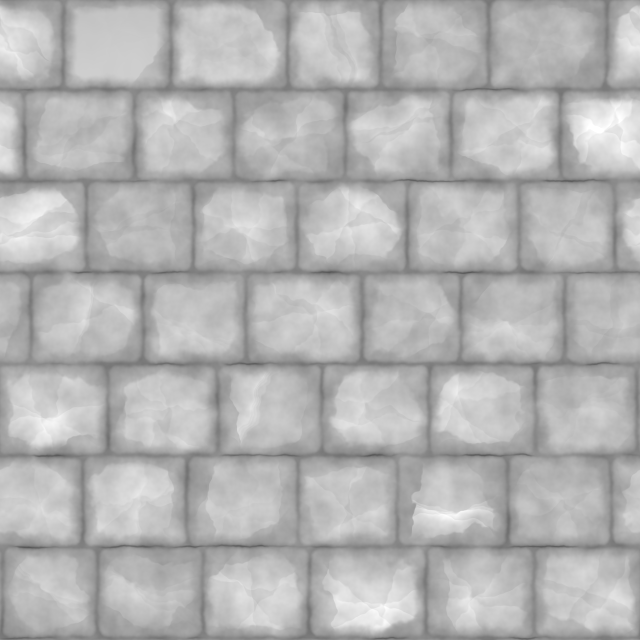
This texture map is drawn by a three.js fragment shader. Its source:

```glsl
// Grey worn stone blocks in seven staggered courses of six, with soft dark joints.
#define ROWS 7.0
#define COLS 6.0
#define COURSE_LIFT 0.003
#define JOINT_JITTER 0.13
#define JOINT_WIDTH 0.0042
#define JOINT_DARK 0.095
#define RIM_TONE 0.645
#define FACE_LIFT 0.08
#define GLOW 0.17
#define MOTTLE 0.085
#define FLAT_SHARE 0.06
#define TAU 6.2831853

varying vec2 vUv;

float hash(vec2 p) {
  vec3 a = fract(p.xyx * vec3(0.1031, 0.1030, 0.0973));
  a += dot(a, a.yzx + 33.33);
  return fract((a.x + a.y) * a.z);
}

vec2 heading(float angle) { return vec2(cos(angle), sin(angle)); }

// Gradient noise that wraps after n cells.
float corner(vec2 cell, vec2 offset, vec2 f, float n, float seed) {
  return dot(heading(TAU * hash(mod(cell + offset, n) + seed)), f - offset);
}

float noise(vec2 p, float n, float seed) {
  vec2 i = floor(p), f = fract(p);
  vec2 u = f * f * f * (f * (f * 6.0 - 15.0) + 10.0);
  float low = mix(corner(i, vec2(0, 0), f, n, seed), corner(i, vec2(1, 0), f, n, seed), u.x);
  float high = mix(corner(i, vec2(0, 1), f, n, seed), corner(i, vec2(1, 1), f, n, seed), u.x);
  return mix(low, high, u.y);
}

float fbm(vec2 p, float n, float seed) {
  float sum = 0.0, amp = 1.0;
  for (int k = 0; k < 4; k++) {
    sum += amp * noise(p * n, n, seed);
    n *= 2.0;
    amp *= 0.5;
  }
  return sum;
}

// Sideways start of each course, in block widths, from the bottom up.
float courseShift(float row) {
  vec4 k = vec4(0, 1, 2, 3);
  vec4 lower = vec4(0.965, 0.734, 0.021, 0.352);
  vec4 upper = vec4(0.81, 0.223, 0.635, 0.0);
  return dot(lower, 1.0 - step(0.5, abs(k - row))) + dot(upper, 1.0 - step(0.5, abs(k + 4.0 - row)));
}

float joint(float col, float row) {
  return col + JOINT_JITTER * (hash(vec2(mod(col, COLS) + 3.0, row + 41.0)) - 0.5);
}

void main() {
  vec2 p = vUv;
  vec2 rough = vec2(fbm(p, 30.0, 11.0), fbm(p, 30.0, 57.0));
  vec2 bend = vec2(fbm(p, 15.0, 83.0), fbm(p, 15.0, 29.0));
  float cloud = fbm(p, 22.0, 5.0);

  // Find the block and the distance to its joints.
  vec2 g = p + 0.003 * rough;
  float y = (g.y - COURSE_LIFT) * ROWS;
  float row = mod(floor(y), ROWS);
  float x = g.x * COLS - courseShift(row);
  float col = floor(x);
  col += step(joint(col + 1.0, row), x) - step(x, joint(col, row));
  float left = joint(col, row);
  vec2 size = vec2(joint(col + 1.0, row) - left, 1.0) / vec2(COLS, ROWS);
  vec2 local = vec2((x - left) / COLS, fract(y) / ROWS);
  vec2 gap = min(local, size - local);
  float radius = 0.014;
  float edge = radius - length(max(radius - gap, 0.0));
  float inset = min(gap.x, gap.y);
  vec2 id = vec2(mod(col, COLS), row) * 7.0 + 2.0;

  // Worn face: random cuts chip the rim, some crisp and some soft.
  vec2 q = 2.0 * local / size - 1.0 + 0.27 * bend;
  float face = smoothstep(0.002, 0.024, inset + 0.006 * cloud);
  float body = face;
  for (int k = 0; k < 8; k++) {
    float i = float(k);
    float h = hash(id + vec2(i * 3.1, 17.0));
    float s = hash(id + vec2(91.0, i * 5.3));
    vec2 dir = heading(TAU * (i + 0.8 * h) / 8.0);
    float reach = mix(0.58, 0.86, s) * (0.35 + 0.65 * (abs(dir.x) + abs(dir.y)));
    float over = dot(q, dir) - reach;
    face *= 1.0 - mix(0.4, 0.85, h) * smoothstep(0.0, mix(0.04, 0.4, s * h), over);
  }

  // Ridges crossing the face, crisp on one side and fading on the other.
  vec2 centre = 0.5 * (vec2(hash(id + 13.0), hash(id + 37.0)) - 0.5);
  float ridges = 0.0;
  for (int k = 0; k < 4; k++) {
    float i = float(k);
    float h = hash(id + vec2(63.0, i * 9.7));
    float side = dot(q - centre, heading(TAU * (h + i * 0.25))) - 0.25 * h;
    ridges += smoothstep(-0.025, 0.025, side) * exp(-3.0 * max(side, 0.0)) - 0.25;
  }

  // Per-block brightness; a few blocks are worn flat.
  float lift = hash(id + 71.0), shine = hash(id + 109.0);
  float flatBlock = step(1.0 - FLAT_SHARE, hash(id + 151.0));
  float relief = 1.0 - 0.9 * flatBlock;
  vec2 away = q - centre;
  float tone = RIM_TONE + face * (FACE_LIFT + 0.05 * lift);
  tone += face * relief * GLOW * shine * shine * exp(-1.6 * dot(away, away));
  tone += face * relief * ridges * mix(0.015, 0.06, shine);
  tone += body * (0.035 * (lift - 0.5) - 0.03 * flatBlock * q.y);
  tone += MOTTLE * cloud * mix(1.0, relief, face);
  tone += 0.03 * bend.x * (1.0 - face);

  // Joint shadow, with broken dark hairlines along the courses.
  float seam = exp(-pow(max(edge, 0.0) / JOINT_WIDTH, 2.0));
  tone -= JOINT_DARK * seam * (1.0 + 0.7 * bend.y);
  tone -= 0.03 * (1.0 - smoothstep(0.0, 0.024, inset));
  float hairline = exp(-pow(gap.y / 0.0015, 2.0));
  tone -= 0.14 * hairline * smoothstep(-0.05, 0.5, fbm(p, 9.0, 131.0));

  gl_FragColor = vec4(vec3(clamp(tone, 0.0, 1.0)), 1.0);
}
```
